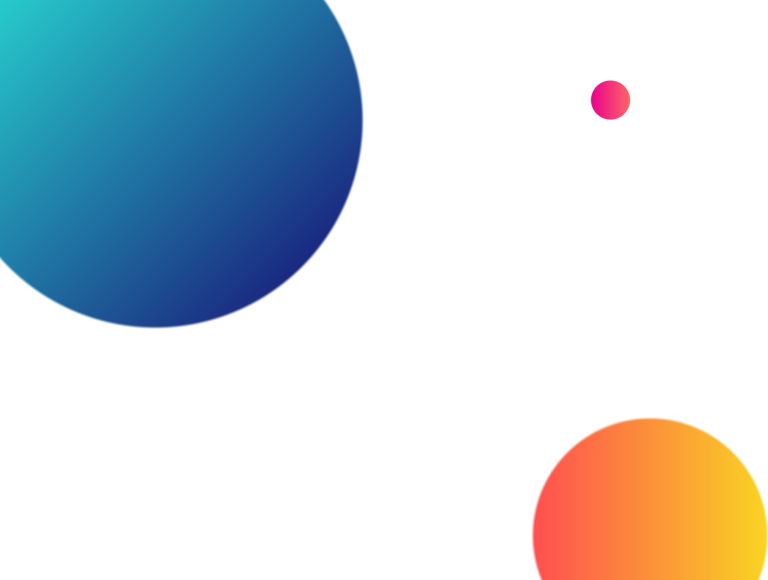
Reproduce this background procedurally as a Shadertoy shader.

```glsl
// Three gradient discs on a plain white ground: a large teal-to-navy one,
// a coral-to-yellow one and a small magenta one. Each is a circle distance
// function filled with a linear ramp that spans its diameter.

const vec3 WHITE   = vec3(1.0);
const vec3 AQUA    = vec3(0.149, 0.816, 0.808);
const vec3 NAVY    = vec3(0.102, 0.161, 0.502);
const vec3 CORAL   = vec3(1.0, 0.306, 0.314);
const vec3 YELLOW  = vec3(0.976, 0.831, 0.137);
const vec3 MAGENTA = vec3(0.925, 0.0, 0.549);
const vec3 SALMON  = vec3(0.988, 0.404, 0.404);

// Coverage of a disc whose edge fades over +-soft
float discMask(vec2 offset, float radius, float soft) {
    return 1.0 - smoothstep(-soft, soft, length(offset) - radius);
}

// Linear ramp across the disc along a unit direction
vec3 discRamp(vec2 offset, float radius, vec2 dir, vec3 start, vec3 end) {
    float t = 0.5 + 0.5 * dot(offset, dir) / radius;
    return mix(start, end, clamp(t, 0.0, 1.0));
}

// Lay one gradient disc over the colour below
vec3 paintDisc(vec3 below, vec2 p, vec2 center, float radius, float soft,
               vec2 dir, vec3 start, vec3 end) {
    vec2 offset = p - center;
    vec3 fill = discRamp(offset, radius, dir, start, end);
    return mix(below, fill, discMask(offset, radius, soft));
}

void mainImage(out vec4 fragColor, in vec2 fragCoord) {
    // Units of canvas height
    vec2 p = fragCoord / iResolution.y;
    float pixel = 1.0 / iResolution.y;
    float crisp = 0.75 * pixel;
    float soft = max(0.0035, crisp);

    vec2 across = vec2(1.0, 0.0);
    vec2 downRight = normalize(vec2(1.0, -1.0));

    vec3 color = WHITE;
    color = paintDisc(color, p, vec2(0.2677, 0.7927), 0.3575, soft,
                      downRight, AQUA, NAVY);
    color = paintDisc(color, p, vec2(1.1209, 0.0765), 0.2021, soft,
                      across, CORAL, YELLOW);
    color = paintDisc(color, p, vec2(1.0527, 0.8275), 0.0337, crisp,
                      across, MAGENTA, SALMON);

    fragColor = vec4(color, 1.0);
}
```
